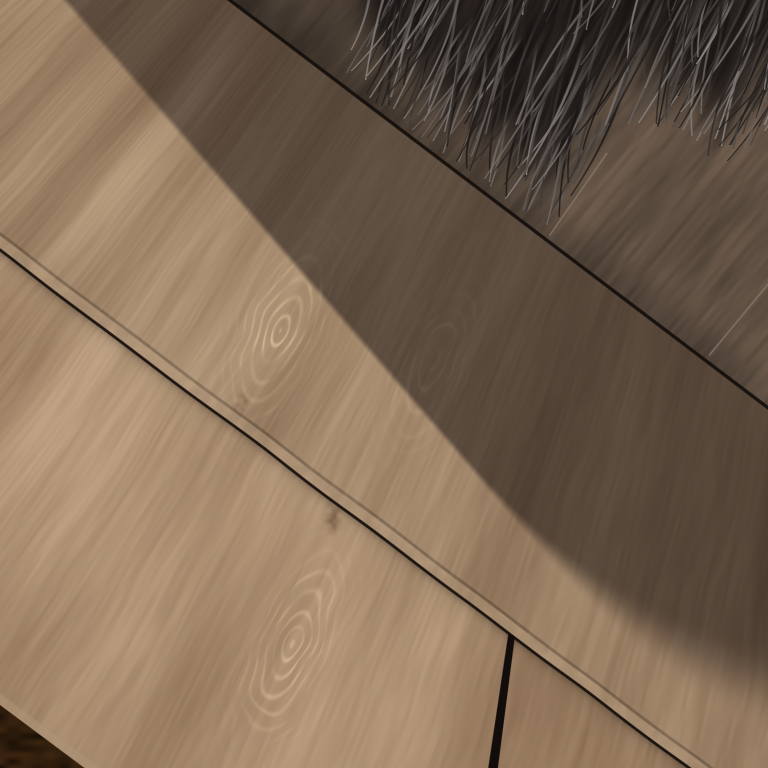
Reproduce this texture procedurally as a WebGL 2 fragment shader.

```glsl
#version 300 es
precision highp float;
// Oak stair treads crossed by a curved shadow, above a plank floor with a shaggy rug.
// Line distances place the boards, fanned noise makes the grain,
// and a loop of bent, tapering strands builds the rug fringe.

uniform vec2 u_resolution;
out vec4 outColor;

const vec3 OAK_DARK = vec3(0.53, 0.42, 0.32);
const vec3 OAK_LIGHT = vec3(0.73, 0.62, 0.50);
const vec3 OAK_KNOT = vec3(0.36, 0.25, 0.17);
const vec3 FLOOR_WOOD = vec3(0.365, 0.305, 0.255);
const vec3 SEAM = vec3(0.53, 0.47, 0.41);
const vec3 GAP = vec3(0.07, 0.05, 0.04);
const vec3 UNDERSIDE = vec3(0.17, 0.105, 0.045);
const vec3 RUG_DARK = vec3(0.095, 0.08, 0.075);
const vec3 RUG_LIGHT = vec3(0.62, 0.59, 0.57);
const vec3 SHADE = vec3(0.555, 0.55, 0.565);
const int STRANDS = 300;

float hash(vec2 p) {
    vec3 q = fract(vec3(p.xyx) * 0.1031);
    q += dot(q, q.yzx + 33.33);
    return fract((q.x + q.y) * q.z);
}

float noise(vec2 p) {
    vec2 i = floor(p), f = fract(p);
    f = f * f * (3.0 - 2.0 * f);
    return mix(mix(hash(i), hash(i + vec2(1, 0)), f.x),
               mix(hash(i + vec2(0, 1)), hash(i + vec2(1, 1)), f.x), f.y);
}

// Smooth cover of everything nearer than width
float within(float d, float width, float aa) {
    return 1.0 - smoothstep(width - aa, width + aa, d);
}

// Signed distance to the line a-b, positive on its left side
float lineSide(vec2 p, vec2 a, vec2 b) {
    vec2 d = normalize(b - a);
    return dot(p - a, vec2(-d.y, d.x));
}

float segment(vec2 p, vec2 a, vec2 b) {
    vec2 d = b - a;
    return length(p - a - d * clamp(dot(p - a, d) / dot(d, d), 0.0, 1.0));
}

float spot(vec2 p, vec2 center, vec2 size) {
    vec2 q = (p - center) / size;
    return exp(-dot(q, q));
}

// Coarse, medium and fine streaks along y
float streaks(vec2 q) {
    return 0.30 * noise(q * vec2(26, 3)) + 0.34 * noise(q * vec2(75, 8))
         + 0.36 * noise(q * vec2(190, 22)) - 0.5;
}

// Pale nested arches of the grain
float arches(vec2 p, vec2 center) {
    vec2 q = p - center;
    q.x -= 0.35 * q.y;
    float r = length(q * vec2(2.3, 1.0)) + 0.02 * noise(p * 30.0);
    float ring = pow(0.5 + 0.5 * sin(r * 260.0), 4.0);
    return ring * spot(q, vec2(0), vec2(0.045, 0.10)) * noise(p * 45.0);
}

vec3 oak(vec2 p, float seed) {
    float across = (p.x - 0.6 * p.y) / (1.0 - 0.45 * p.y);
    vec2 q = vec2(across + 0.012 * noise(p * 9.0 + seed), p.y) + seed;
    float tone = 0.5 + 0.65 * (noise(q * vec2(9.0, 2.5)) - 0.5) + 0.6 * streaks(q);
    tone += 0.22 * spot(p, vec2(0.14, 0.70), vec2(0.12, 0.16));
    tone += 0.25 * spot(p, vec2(0.12, 0.27), vec2(0.10, 0.25));
    tone -= 0.20 * smoothstep(0.5, 1.0, p.x);
    tone += 0.9 * (arches(p, vec2(0.365, 0.57)) + arches(p, vec2(0.38, 0.16)));
    tone += 0.5 * arches(p, vec2(0.565, 0.53));
    float knot = spot(p, vec2(0.314, 0.474), vec2(0.009, 0.015))
               + spot(p, vec2(0.434, 0.325), vec2(0.009, 0.018));
    return mix(mix(OAK_DARK, OAK_LIGHT, tone), OAK_KNOT, 0.75 * knot * noise(p * 140.0));
}

// Lower limit of the rug fringe
float hem(float x) {
    float onFloor = 0.835 - 0.06 * spot(vec2(x, 0), vec2(0.945, 0), vec2(0.035, 1));
    return mix(1.228 - 0.74 * x, onFloor, smoothstep(0.70, 0.80, x));
}

vec3 rug(vec2 p, vec3 col, float aa) {
    float across = p.x - 0.45 * p.y;
    float depth = p.y - hem(p.x) + 0.05 * (noise(vec2(across * 60.0, p.y * 12.0)) - 0.5);
    float body = smoothstep(0.01, 0.13, depth) * smoothstep(0.44, 0.51, p.x);
    float nap = noise(vec2(across * 190.0, p.y * 16.0));
    col = mix(col, RUG_DARK * (0.6 + 1.1 * nap), 0.93 * body);
    for (int i = 0; i < STRANDS; i++) {
        float id = float(i), s = hash(vec2(id, 7.7));
        float tipX = mix(0.45, 1.02, hash(vec2(id, 3.1)));
        float len = 0.09 + 0.15 * hash(vec2(id, 12.3));
        float t = (p.y - hem(tipX) - 0.28 * s * s) / len;
        if (t < 0.0 || t > 1.0) continue;
        float lean = 0.15 + 0.55 * hash(vec2(id, 21.0));
        float curl = 0.9 * hash(vec2(id, 33.0)) - 0.45;
        float x = tipX + len * t * (lean + curl * (1.0 - t));
        float d = abs(p.x - x) * inversesqrt(1.0 + lean * lean);
        float cover = within(d, 0.0008 + 0.0014 * t, aa) * within(t, 0.8, 0.2);
        float glint = pow(hash(vec2(id, 45.0)), 1.6) * (1.0 - 0.4 * t);
        col = mix(col, mix(RUG_DARK, RUG_LIGHT, glint), 0.85 * cover);
    }
    return col;
}

void main() {
    vec2 p = gl_FragCoord.xy / u_resolution;
    float aa = max(0.8 / u_resolution.y, 0.0008);
    float floorEdge = lineSide(p, vec2(0.299, 1.0), vec2(1.0, 0.469));
    float stepEdge = lineSide(p, vec2(0.0, 0.675), vec2(0.898, 0.0)) + 0.002 * noise(p * 12.0) - 0.001;
    float frontEdge = lineSide(p, vec2(0.0, 0.082), vec2(0.11, 0.0));
    float lower = step(stepEdge, 0.0);

    // Treads, pale nosing and the line under it
    vec3 col = oak(p, 4.7 * lower) * (0.97 + 0.06 * lower);
    float nosing = (1.0 - lower) * within(stepEdge, 0.0145, 0.0015);
    col = mix(col, OAK_LIGHT * (0.86 + 0.14 * noise(p * 90.0)), 0.6 * nosing);
    col *= 1.0 - 0.22 * within(abs(stepEdge - 0.016), 0.002, 0.001);
    col *= 1.0 - 0.25 * lower * exp(-abs(stepEdge + 0.003) / 0.006);
    col = mix(col, GAP, 0.92 * within(abs(stepEdge + 0.001), 0.0018, aa));

    // Joint in the lower tread
    float joint = abs(lineSide(p, vec2(0.642, 0.0), vec2(0.666, 0.172)));
    col = mix(col, GAP, lower * within(joint, 0.0062 - 0.01 * p.y, aa));

    // Front lip and the dark space beneath it
    col = mix(col, OAK_LIGHT * 0.93, 0.6 * within(frontEdge, 0.012, 0.002));
    col = mix(col, UNDERSIDE * (0.6 + 0.8 * noise(p * vec2(60, 120))), within(frontEdge, 0.0, aa));

    // Curved shadow, softer to the lower right
    float bend = max(p.x - 0.62, 0.0);
    float shadowLine = 1.0 - 1.15 * (p.x - 0.085) + 1.07 * bend * bend;
    float blur = 0.005 + 0.035 * smoothstep(0.6, 1.0, p.x);
    float shadow = smoothstep(-blur, blur, (p.y - shadowLine) * 0.68);
    float bounce = 1.0 + 0.14 * spot(p, vec2(0.2, 1.0), vec2(0.15, 0.2));
    col *= mix(vec3(1), SHADE * bounce, shadow);

    // Floor boards, pale seams and the rug
    if (floorEdge > -0.02) {
        vec2 grain = vec2(dot(p, vec2(0.77, -0.64)), dot(p, vec2(0.64, 0.77)));
        vec3 boards = FLOOR_WOOD * (1.0 + 0.5 * streaks(grain + 2.0));
        boards *= mix(0.74, 1.04, smoothstep(0.3, 0.75, p.x)) * (0.84 + 0.16 * smoothstep(0.0, 0.06, floorEdge));
        float seam = min(segment(p, vec2(0.924, 0.538), vec2(1.0, 0.63)),
                         segment(p, vec2(0.716, 0.694), vec2(0.79, 0.80)));
        boards = mix(boards, SEAM, 0.8 * within(seam, 0.001, aa));
        col = mix(boards, col, within(floorEdge, 0.0, aa));
        col = mix(col, GAP, 0.9 * within(abs(floorEdge), 0.0022, aa));
        col = rug(p, col, aa);
    }
    outColor = vec4(col, 1.0);
}
```
